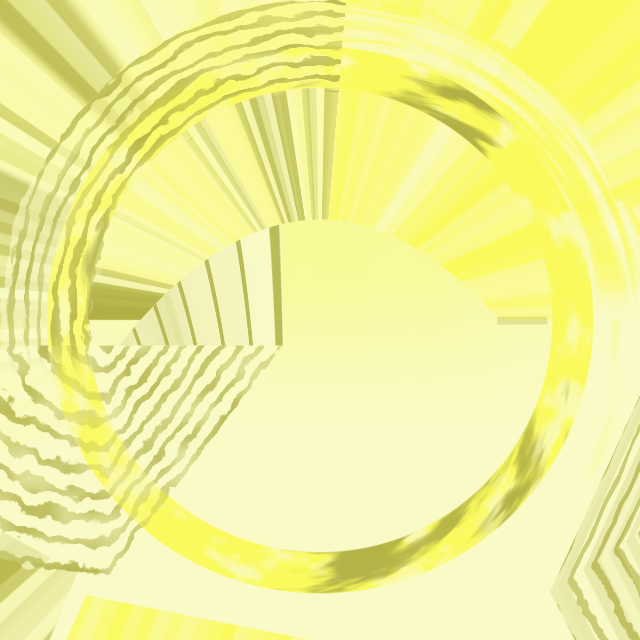
Write a WebGL 2 fragment shader that draws this background.

```glsl
#version 300 es
precision highp float;
// Pale yellow dome inside a fibrous ring, with folded stripes and radial rays.
uniform vec2 u_resolution;
out vec4 outColor;

const vec3 PALE = vec3(0.98, 0.98, 0.78);
const vec3 YELLOW = vec3(0.98, 0.98, 0.36);
const vec3 OLIVE = vec3(0.69, 0.69, 0.27);

float hash(vec2 p) {
  p = fract(p * vec2(0.1031, 0.1137));
  p += dot(p, p.yx + 33.33);
  return fract((p.x + p.y) * p.x * 17.0);
}

float noise(vec2 p) {
  vec2 i = floor(p), f = fract(p);
  f = f * f * (3.0 - 2.0 * f);
  return mix(mix(hash(i), hash(i + vec2(1, 0)), f.x),
             mix(hash(i + vec2(0, 1)), hash(i + vec2(1, 1)), f.x), f.y);
}

float fbm(vec2 p) {
  float sum = 0.0, amp = 0.5;
  for (int i = 0; i < 4; i++) {
    sum += amp * noise(p);
    p = p * 2.03 + 17.1;
    amp *= 0.5;
  }
  return sum / 0.94;
}

// Flat random bands with narrow soft joins
float bands(float x, float seed) {
  float i = floor(x);
  return mix(hash(vec2(i + 40.0, seed)), hash(vec2(i + 41.0, seed)),
             smoothstep(0.75, 1.0, fract(x)));
}

float bump(float x, float center, float width) {
  float d = (x - center) / width;
  return exp(-d * d);
}

// Soft step, one pixel wide at least
float edge(float d) {
  float w = 1.0 / u_resolution.y;
  return smoothstep(-w, w, d);
}

// Thin line at every whole number
float lines(float x, float width) {
  float d = abs(fract(x + 0.5) - 0.5);
  return 1.0 - smoothstep(width * 0.6, width, d);
}

// Rays by turn, with olive and yellow shares
vec3 rays(float t, float olive, float yellow, float seed) {
  float a = bands(t * 83.0, seed), b = bands(t * 190.0, seed + 5.0);
  float c = bands(t * 41.0, seed + 9.0);
  vec3 col = mix(PALE, YELLOW, clamp(yellow * (0.45 + 0.9 * a) + 0.25 * (b - 0.5), 0.0, 1.0));
  float dark = smoothstep(0.75 - olive, 1.05 - 0.5 * olive, 0.5 * c + 0.5 * b);
  return mix(col, OLIVE, dark * min(olive * 1.8, 1.0));
}

void main() {
  vec2 p = (gl_FragCoord.xy - 0.5 * u_resolution) / u_resolution.y;
  float r = length(p);
  // Turn from the seam near the top, counterclockwise
  float t = fract((atan(p.y, p.x) - 1.49) / 6.28319);
  float rough = fbm(vec2(t * 70.0, r * 60.0)) - 0.5;
  float upper = edge(p.y);

  // Outer rays over a pale ground
  float outerOlive = 0.52 * bump(t, 0.18, 0.09);
  float outerYellow = 0.25 + 0.65 * smoothstep(0.79, 0.85, t);
  vec3 col = mix(PALE, rays(t, outerOlive, outerYellow, 3.0), edge(p.y - 0.03 - 0.25 * (p.x - 0.43)));
  float haze = fbm(vec2(t * 13.0, r * 50.0));
  col = mix(col, YELLOW, 0.35 * smoothstep(0.55, 0.8, haze) * edge(p.x - 0.42) * (1.0 - upper));

  // Corner wedges at the lower left
  float wedge = edge(-0.345 - 0.55 * (p.x + 0.47) - p.y) * edge(-0.385 - p.x + 0.42 * (p.y + 0.41));
  col = mix(col, rays(t, 0.62, 0.2, 7.0), wedge);
  wedge = edge(-0.43 - 0.2 * (p.x + 0.365) - p.y) * edge(p.x + 0.365 - 0.45 * (p.y + 0.43));
  col = mix(col, mix(YELLOW, PALE, 0.55 * bands(p.x * 45.0 - p.y * 18.0, 2.0)), wedge);

  // Folded chevron at the lower right
  float cx = p.x - 0.36, fold = -(p.y + 0.424) + 0.65 * cx;
  float chevron = cx + (fold < 0.0 ? 0.65 : -0.38) * fold;
  float pleat = lines(chevron * 27.0 + rough * 0.35 + 0.1, 0.17);
  vec3 chevronColor = mix(PALE, OLIVE, 0.25 * bands(chevron * 75.0, 4.0) + 0.6 * pleat);
  col = mix(col, chevronColor, edge(chevron));

  // Yellow fibres sweeping round the upper right
  float sweep = edge(0.51 - r + 0.06 * rough) * smoothstep(0.76, 0.80, t);
  float fibre = fbm(vec2(t * 12.0, (r + 0.15 * t) * 75.0));
  col = mix(col, mix(YELLOW, PALE, smoothstep(0.3, 0.65, fibre)), 0.75 * sweep);

  // Inner disc: rays above, dome below
  float innerOlive = 0.6 * bump(t, 0.05, 0.055) + 0.56 * bump(t, 0.26, 0.055);
  float innerYellow = 0.4 + 0.55 * bump(t, 0.85, 0.06) + 0.3 * bump(t, 0.98, 0.04);
  vec3 inner = rays(t, innerOlive, innerYellow, 11.0);
  float glow = smoothstep(-0.2, 0.12, p.y) * (1.0 - 0.45 * smoothstep(0.08, 0.35, abs(p.x - 0.05)));
  vec3 dome = mix(PALE, vec3(0.97, 0.98, 0.59), glow * (0.9 + 0.1 * bands(p.x * 25.0, 8.0)));
  float domeMask = edge(0.157 - 2.0 * p.x * p.x - p.y);
  inner = mix(inner, dome, max(domeMask, 1.0 - upper));
  inner = mix(inner, OLIVE, 0.3 * edge(0.006 - abs(p.y + 0.001)) * edge(p.x - 0.277) * edge(0.355 - p.x));

  // Pleats leaning over the left of the dome
  float lift = p.y + 0.04;
  float lean = p.x + lift * (0.02 + 1.5 * max(-0.057 - p.x, 0.0));
  float strip = lines((lean + 0.064) * 23.0, 0.08 + 0.09 * bump(lean, -0.062, 0.02));
  vec3 pleats = mix(PALE, OLIVE, 0.4 * bands(lean * 95.0, 6.0) * smoothstep(-0.06, -0.25, lean));
  pleats = mix(pleats, OLIVE, 0.85 * strip);
  inner = mix(inner, pleats, edge(lift) * domeMask * edge(-0.057 - lean));
  col = mix(col, inner, edge(0.363 - r));

  // Ring of twisted fibres
  float twist = fbm(vec2(t * 22.0, (r + 0.4 * t) * 45.0));
  float ringOlive = 0.7 * bump(t, 0.92, 0.07) + 0.65 * bump(t, 0.64, 0.07) + 0.6 * bump(t, 0.53, 0.055)
    + 0.4 * bump(t, 0.03, 0.05) + 0.75 * bump(t, 0.25, 0.07) * bump(r, 0.375, 0.025) + 0.2 * bump(t, 0.79, 0.04);
  vec3 ring = mix(YELLOW, PALE, 0.75 * smoothstep(0.45, 0.75, fbm(vec2(t * 45.0, r * 30.0))));
  ring = mix(ring, OLIVE, smoothstep(0.8 - 0.6 * ringOlive, 1.05 - 0.6 * ringOlive, twist) * min(1.0, 0.3 + ringOlive));
  col = mix(col, ring, edge(r - 0.363) * edge(0.427 - r));

  // Wavy strands sweeping round the upper left
  float swirl = edge(r - 0.36 + 0.04 * rough) * edge(0.5 - r + 0.02 * rough) * edge(0.31 - t) * smoothstep(-0.1, -0.02, p.y);
  float strand = lines((r + 0.06 * t) * 42.0 + rough * 0.9, 0.23);
  vec3 strandBase = mix(PALE, YELLOW, smoothstep(0.25, 0.05, t) * 0.65);
  col = mix(col, strandBase, swirl * (r < 0.427 ? 0.25 : 0.65));
  col = mix(col, OLIVE, swirl * strand * (0.35 + 0.55 * noise(vec2(t * 30.0, r * 60.0))));

  // Rough lobe folding down to the lower left
  vec2 q = vec2(p.x + 0.33, lift);
  float lobe = max(q.x, 0.0) + length(vec2(0.6 * min(q.x, 0.0), 0.76 * q.y));
  float grain = fbm(p * 42.0) - 0.5;
  float lobeMask = edge(0.274 - lobe + 0.015 * grain) * edge(-lift);
  float onRing = edge(r - 0.363) * edge(0.427 - r);
  float ripple = lines((lobe - 0.266) * 34.0 + grain * 0.8, 0.24);
  col = mix(col, PALE, lobeMask * (0.7 - 0.6 * onRing));
  col = mix(col, OLIVE, lobeMask * ripple * (0.3 + 0.6 * noise(p * 28.0)) * (1.0 - 0.4 * onRing));

  outColor = vec4(col, 1.0);
}
```
